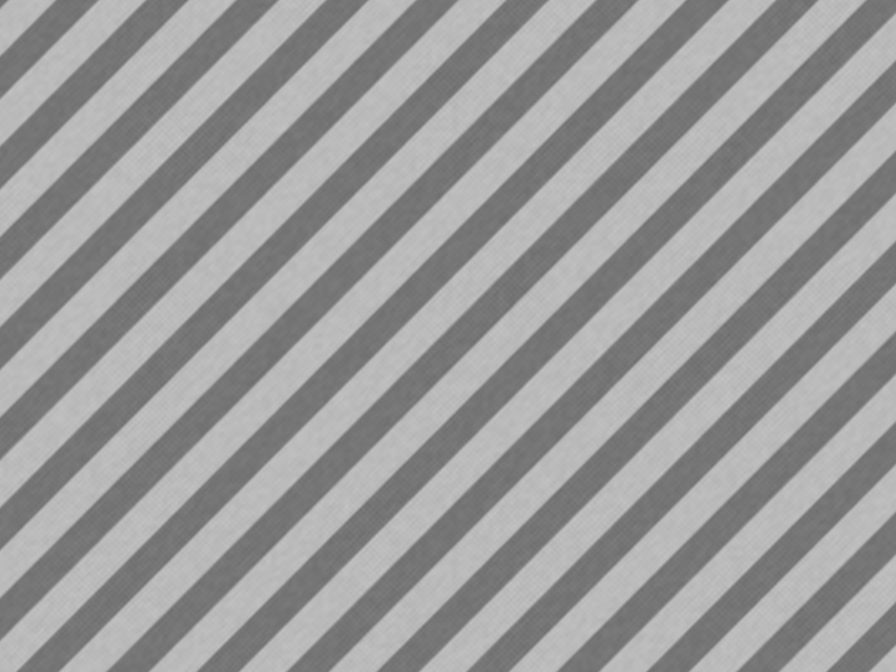
Write a WebGL 2 fragment shader that draws this pattern.

```glsl
#version 300 es
precision highp float;
// Diagonal two-tone grey stripes on a faintly woven, grainy cloth.

uniform vec2 u_resolution;
out vec4 fragColor;

float hash(vec2 p) {
    p = fract(p * vec2(0.1031, 0.1137));
    p += dot(p, p.yx + 33.33);
    return fract((p.x + p.y) * p.x * 7.13 + p.y * 91.7);
}

float valueNoise(vec2 p) {
    vec2 cell = floor(p);
    vec2 f = fract(p);
    f = f * f * (3.0 - 2.0 * f);
    float low = mix(hash(cell), hash(cell + vec2(1.0, 0.0)), f.x);
    float high = mix(hash(cell + vec2(0.0, 1.0)), hash(cell + vec2(1.0, 1.0)), f.x);
    return mix(low, high, f.y);
}

void main() {
    // Units of canvas height, origin at the lower left
    vec2 p = gl_FragCoord.xy / u_resolution.y;

    // Stripe coordinate: one unit per repeat, rising to the right
    float stripe = 7.466 * p.x + 7.442 * (1.0 - p.y);
    float fromCentre = abs(fract(stripe - 0.86 + 0.5) - 0.5);
    float soft = max(0.034, fwidth(stripe));
    float dark = 1.0 - smoothstep(-soft, soft, fromCentre - 0.236);
    float grey = mix(0.73, 0.46, dark);

    // Fine crossed threads, fading in and out over the cloth
    float threads = sin(p.x * 630.0) * sin(p.y * 630.0);
    float patchiness = valueNoise(p * 9.0 + 40.0);
    grey += 0.012 * threads * patchiness;

    // Soft mottling and short diagonal flecks
    grey += 0.026 * (valueNoise(p * 130.0) - 0.5);
    vec2 along = vec2(p.x + p.y, p.x - p.y);
    grey += 0.022 * (valueNoise(along * vec2(50.0, 170.0) + 300.0) - 0.5);

    fragColor = vec4(vec3(grey), 1.0);
}
```
